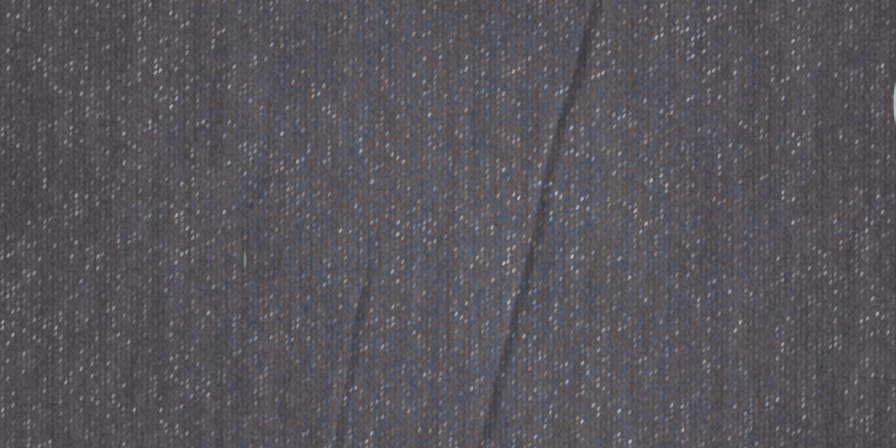
Reproduce this texture procedurally as a WebGL 1 fragment shader.

```glsl
precision highp float;
// Worn grey denim: fine upright yarns crossed by short slanted twill flecks,
// built from jittered cells and stretched noise. Layered sines shade the cloth
// broadly, and soft bent lines press a few diagonal creases into it.

uniform vec2 u_resolution;

const float YARNS = 85.0;  // yarns per canvas height
const vec3 EDGE_GREY = vec3(0.316, 0.298, 0.318);
const vec3 CENTRE_GREY = vec3(0.352, 0.346, 0.370);
const vec3 FLECK_LIGHT = vec3(0.98, 1.0, 1.0);
const vec3 WARM_SHIFT = vec3(0.050, 0.002, -0.048);
const vec3 BLUE_SHIFT = vec3(-0.040, 0.004, 0.058);

float hash(vec2 cell, float seed) {
  vec3 k = fract(vec3(cell.xyx) * vec3(0.1031, 0.1030, 0.0973) + seed * 0.137);
  k += dot(k, k.yzx + 33.33);
  return fract((k.x + k.y) * k.z);
}

float valueNoise(vec2 q, float seed) {
  vec2 cell = floor(q);
  vec2 f = fract(q);
  f = f * f * (3.0 - 2.0 * f);
  float low = mix(hash(cell, seed), hash(cell + vec2(1.0, 0.0), seed), f.x);
  float high = mix(hash(cell + vec2(0.0, 1.0), seed), hash(cell + 1.0, seed), f.x);
  return mix(low, high, f.y);
}

// Broad uneven wear, roughly -1 to 1
float wear(vec2 p) {
  float a = sin(p.x * 5.3 + 1.7 * sin(p.y * 4.1 + 0.6));
  float b = sin(p.y * 7.7 - p.x * 3.2 + 1.3 * sin(p.x * 6.3));
  float c = sin(p.x * 17.0 + 2.0 * sin(p.y * 9.0 + p.x * 4.0));
  return 0.45 * a + 0.35 * b + 0.2 * c;
}

// One slanted fleck per twill cell: x is coverage, y its strength, z its hue
vec3 twillFleck(vec2 q, float seed) {
  q.y -= 0.4 * floor(q.x);
  vec2 cell = floor(q);
  vec2 f = fract(q) - 0.5;
  f.x += 0.2 * (hash(cell, seed + 1.0) - 0.5) - 0.4 * f.y;
  float coverage = 1.0 - smoothstep(0.12, 0.52, length(f * vec2(1.15, 0.85)));
  return vec3(coverage, hash(cell, seed + 2.0), hash(cell, seed + 3.0));
}

// Signed shade of a crease from foot to head: dark fold, faint lit left side
float crease(vec2 p, vec2 foot, vec2 head, float width, float bend) {
  float t = (p.y - foot.y) / (head.y - foot.y);
  float wobble = bend * (sin(t * 7.0) + 0.5 * sin(t * 15.0 + 1.0));
  float across = (p.x - mix(foot.x, head.x, t) - wobble) / width;
  float reach = smoothstep(-0.12, 0.05, t) * (1.0 - smoothstep(0.75, 1.1, t));
  float fold = smoothstep(-0.75, -0.25, across) * (1.0 - smoothstep(0.1, 1.1, across));
  float lit = exp(-3.0 * (across + 1.1) * (across + 1.1));
  return reach * (0.3 * lit - fold);
}

// Pale lint: a soft upright dash
float lint(vec2 p, vec2 centre, vec2 halfSize) {
  return 1.0 - smoothstep(0.6, 1.2, length((p - centre) / halfSize));
}

void main() {
  vec2 p = gl_FragCoord.xy / u_resolution.y;

  // Broad light and wear
  vec2 fromCentre = (p - vec2(1.08, 0.45)) * vec2(0.85, 0.75);
  float glow = 1.0 - smoothstep(0.1, 0.95, length(fromCentre));
  float worn = wear(p);
  vec3 colour = mix(EDGE_GREY, CENTRE_GREY, glow) + 0.007 * worn;

  // Upright yarns: rounded ridges, with slow changes along each one
  float ridge = cos(6.28318 * (p.x * YARNS - 0.5));
  float streak = valueNoise(vec2(p.x * YARNS, p.y * 7.0), 4.0) - 0.5;
  float band = valueNoise(vec2(p.x * 28.0, p.y * 2.5), 5.0) - 0.5;
  colour += 0.012 * ridge + 0.038 * streak + 0.018 * band;

  // Fibre grain
  float grain = valueNoise(p * vec2(210.0, 165.0), 6.0) - 0.5;
  float patchy = valueNoise(p * vec2(34.0, 30.0), 7.0) - 0.5;
  colour += 0.065 * grain + 0.018 * patchy;

  // Twill flecks: many dull ones, a few bright ones
  vec3 fleck = twillFleck(p * vec2(YARNS, YARNS * 0.9), 10.0);
  float bright = pow(fleck.y, 7.0) * (1.0 + 0.9 * patchy + 1.2 * streak + 0.2 * worn);
  float lift = fleck.x * (0.055 * (fleck.y - 0.4) + 0.20 * bright);
  colour += lift * FLECK_LIGHT;

  // Warm and blue yarn tints, strongest near the middle
  float yarnHue = valueNoise(vec2(p.x * YARNS * 0.7, p.y * 12.0), 8.0);
  float hue = smoothstep(0.2, 0.8, mix(fleck.z, yarnHue, 0.45));
  float tint = mix(0.22, 0.75, glow) * (0.35 + 0.65 * fleck.x);
  colour += tint * mix(WARM_SHIFT, BLUE_SHIFT, hue);

  // Creases
  float shade = crease(p, vec2(1.073, 0.0), vec2(1.333, 1.0), 0.020, 0.005);
  float headFade = crease(p, vec2(1.281, 0.8), vec2(1.385, 1.2), 0.020, 0.0);
  shade = mix(shade, headFade, smoothstep(0.78, 0.86, p.y));
  shade += 0.75 * crease(p, vec2(0.750, 0.0), vec2(0.832, 0.43), 0.018, 0.003);
  shade += 0.3 * crease(p, vec2(1.285, 0.15), vec2(1.335, 0.45), 0.020, 0.003);
  colour *= 1.0 + 0.20 * shade;

  // Lint
  float pale = 0.4 * lint(p, vec2(0.547, 0.42), vec2(0.004, 0.018));
  pale += 0.9 * lint(p, vec2(1.999, 0.77), vec2(0.005, 0.045));
  colour = mix(colour, vec3(0.72, 0.78, 0.82), pale);

  gl_FragColor = vec4(clamp(colour, 0.0, 1.0), 1.0);
}
```
